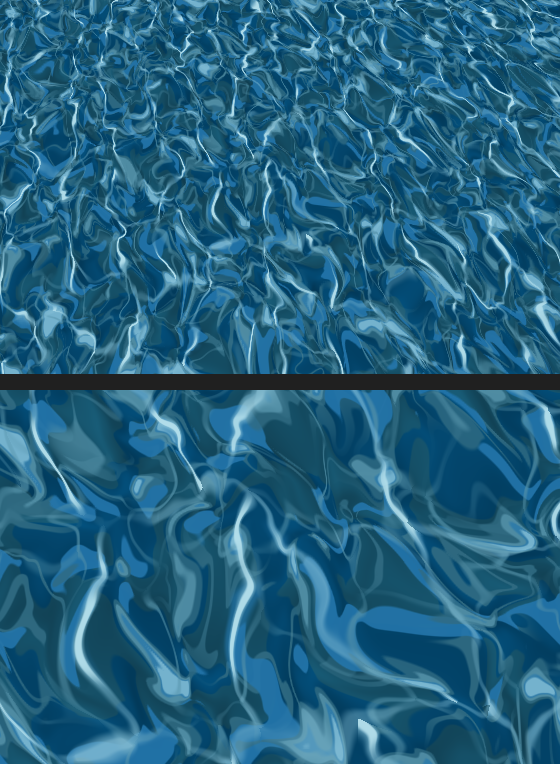
Top, the full canvas; bottom, a detail of the centre.
This texture is drawn by a WebGL 2 fragment shader. Its source:

```glsl
#version 300 es
precision highp float;
// Sunlit rippling pool water seen at a slant. Warped Voronoi borders make the
// bright caustic threads; thresholded, domain-warped gradient noise makes the
// small refracted patches and thin contour ribbons between them.
uniform vec2 u_resolution;
out vec4 fragColor;

const vec3 DEEP = vec3(0.01, 0.27, 0.42);
const vec3 TEAL = vec3(0.08, 0.305, 0.395);
const vec3 SLATE = vec3(0.19, 0.42, 0.51);
const vec3 AZURE = vec3(0.14, 0.46, 0.67);
const vec3 LIGHT = vec3(0.33, 0.57, 0.66);
const vec3 PALE = vec3(0.52, 0.75, 0.84);
const vec3 GLINT = vec3(0.74, 0.90, 0.94);

vec2 hash2(vec2 cell) {
  vec3 p = fract(cell.xyx * vec3(0.1031, 0.1030, 0.0973));
  p += dot(p, p.yzx + 33.33);
  return fract((p.xx + p.yz) * p.zy);
}

float cornerSlope(vec2 cell, vec2 offset) {
  float angle = 6.28318 * hash2(cell).x;
  return dot(vec2(cos(angle), sin(angle)), offset);
}

// Gradient noise, roughly -0.6 to 0.6
float noise(vec2 p) {
  vec2 i = floor(p), f = p - i;
  vec2 u = f * f * f * (f * (f * 6.0 - 15.0) + 10.0);
  vec2 e = vec2(1.0, 0.0);
  float low = mix(cornerSlope(i, f), cornerSlope(i + e, f - e), u.x);
  float high = mix(cornerSlope(i + e.yx, f - e.yx), cornerSlope(i + 1.0, f - 1.0), u.x);
  return mix(low, high, u.y);
}

vec2 warp(vec2 p, float frequency, float amount) {
  vec2 s = p * frequency;
  return p + amount * vec2(noise(s + 3.7), noise(s + vec2(41.3, 17.9)));
}

// Smoothed threshold
float above(float value, float level) {
  float soft = 0.6 * fwidth(value) + 0.01;
  return smoothstep(level - soft, level + soft, value);
}

vec2 seed(vec2 cell) {
  return 0.1 + 0.8 * hash2(cell + 57.0);
}

// Distance to the nearest Voronoi border (x) and the border normal (yz)
vec3 cellBorder(vec2 p) {
  vec2 i = floor(p), f = p - i, nearest = vec2(0.0);
  float best = 9.0;
  for (int y = -1; y <= 1; y++)
    for (int x = -1; x <= 1; x++) {
      vec2 c = vec2(x, y), r = c + seed(i + c) - f;
      if (dot(r, r) < best) { best = dot(r, r); nearest = r; }
    }
  vec3 border = vec3(9.0, 1.0, 0.0);
  for (int y = -2; y <= 2; y++)
    for (int x = -2; x <= 2; x++) {
      vec2 c = vec2(x, y), r = c + seed(i + c) - f, gap = r - nearest;
      if (dot(gap, gap) > 1e-4) {
        vec2 n = normalize(gap);
        float d = dot(0.5 * (r + nearest), n);
        if (d < border.x) border = vec3(d, n);
      }
    }
  return border;
}

// Caustic thread: core (x) and surrounding glow (y); upright threads are stronger
vec2 thread(vec2 p, float width) {
  vec3 border = cellBorder(p);
  float weight = mix(0.5, 1.0, smoothstep(0.2, 0.85, abs(border.y)));
  float swell = max(0.0, noise(p * 2.1 + 8.0) + 0.1);
  float w = width * (0.7 + 2.4 * swell);
  float strength = weight * clamp(0.75 + 1.3 * noise(p * 2.6 + 71.0), 0.2, 1.0);
  float core = 1.0 - smoothstep(0.2 * w, w + fwidth(p.y) * 0.5, border.x);
  return strength * vec2(core, exp(-border.x * 9.0));
}

void main() {
  // Slanted plane: cells shrink upward and threads lean toward the upper left
  vec2 uv = gl_FragCoord.xy / u_resolution.y;
  float depth = 1.0 / (1.0 - 0.42 * uv.y);
  vec2 plane = 6.6 * vec2((uv.x - 0.2) * depth, 1.5 * depth) + 40.0;

  vec2 flow = warp(warp(plane, 0.9, 0.45), 2.6, 0.2);
  vec2 swirl = warp(warp(flow, 2.4, 0.26), 5.5, 0.1);
  vec2 bold = thread(warp(flow, 6.0, 0.07), 0.042);
  vec2 fine = thread(warp(flow * 1.6 + 19.0, 2.2, 0.35), 0.045);

  // Dark bed of blue and grey-teal patches
  vec3 color = mix(TEAL, DEEP, above(noise(swirl * 2.5) + 0.3 * noise(swirl * 6.0), 0.0));
  color *= 0.99 + 0.3 * noise(swirl * 4.0 + 5.0);

  // Thin contour ribbons
  float height = 2.6 * noise(swirl * 1.9 + 31.0) + 0.7 * noise(swirl * 4.6);
  float ribbon = above(abs(fract(height) - 0.5), 0.41);
  float region = smoothstep(-0.2, 0.25, noise(flow * 1.3 + 63.0) + 0.3 * bold.y);
  color = mix(color, SLATE, 0.9 * ribbon * region);

  // Sky-blue and pale refracted flecks, gathered around the threads
  float sky = noise(swirl * 3.8 + 11.0) + 0.3 * noise(flow * 1.4 + 47.0) + 0.1 * bold.y;
  color = mix(color, AZURE, 0.9 * above(sky, 0.25));
  float sheen = noise(swirl * 3.2 + 23.0) + 0.45 * noise(flow * 1.5 + 77.0) + 0.2 * bold.y;
  color = mix(color, SLATE, 0.8 * above(sheen, 0.27));
  color = mix(color, LIGHT, 0.85 * above(sheen, 0.36));
  color = mix(color, AZURE, 0.7 * above(sheen, 0.45));
  color = mix(color, PALE, 0.8 * above(sheen, 0.5));

  // Threads with blue fringes and bright centres
  float fringe = smoothstep(0.45, 0.75, bold.y) * smoothstep(-0.1, 0.2, noise(flow * 3.4 + 90.0));
  color = mix(color, AZURE, 0.6 * fringe);
  color = mix(color, LIGHT, 0.7 * fine.x);
  color = mix(color, PALE, 0.85 * bold.x);
  color = mix(color, GLINT, 0.8 * smoothstep(0.6, 1.0, bold.x));
  fragColor = vec4(color, 1.0);
}
```
